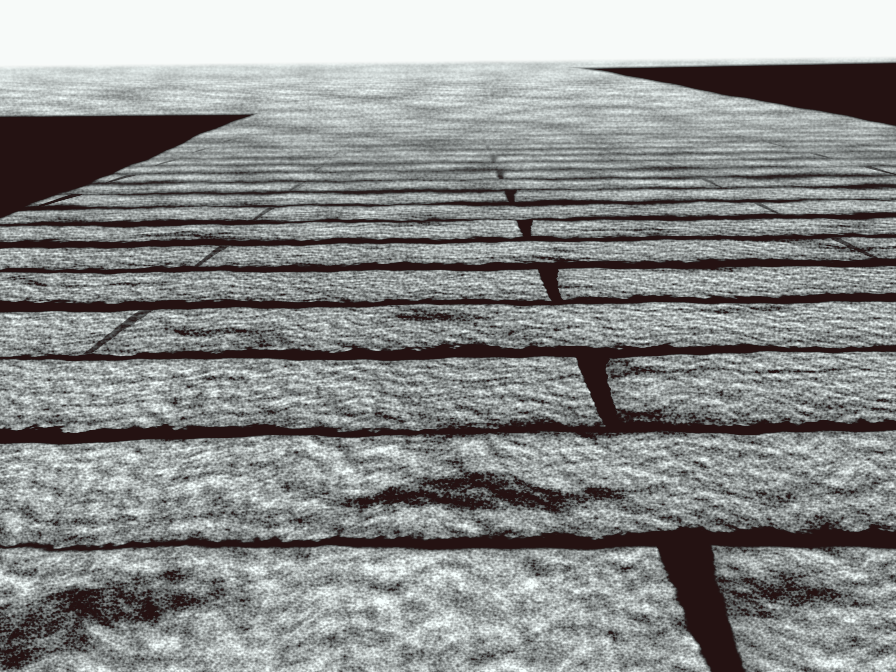
A Shadertoy shader for this texture:

```glsl
// A stone wall seen from its foot, its courses receding to a pale sky.
// Inverse distance to the horizon gives perspective courses and staggered
// joints; cellular noise embosses the stone and layered sines bend its edges.

const float COURSE_STEP = 0.49;    // inverse-depth height of one course
const float STONE_LENGTH = 3.4;
const float VANISHING_X = 0.668;

// Half thickness of the nearest bed joints at left, middle and right
const vec3 BED_THICKNESS[6] = vec3[6](
    vec3(0.003, 0.010, 0.017), vec3(0.013, 0.004, 0.009), vec3(0.003, 0.010, 0.004),
    vec3(0.009, 0.004, 0.007), vec3(0.003, 0.006, 0.006), vec3(0.006, 0.004, 0.003));

vec2 hash2(vec2 c) {
    return fract(sin(vec2(dot(c, vec2(127.1, 311.7)),
                          dot(c, vec2(269.5, 183.3)))) * 43758.5);
}

// Distance to the nearest scattered point
float cellular(vec2 q) {
    vec2 base = floor(q), f = q - base;
    float nearest = 4.0;
    for (int j = -1; j <= 1; j++)
    for (int i = -1; i <= 1; i++) {
        vec2 o = vec2(i, j);
        vec2 v = o + hash2(base + o) - f;
        nearest = min(nearest, dot(v, v));
    }
    return sqrt(nearest);
}

// Layered sines, roughly -1 to 1
float waves(float x, float phase) {
    return 0.5 * sin(x * 2.3 + phase) + 0.3 * sin(x * 5.9 - phase * 1.7)
         + 0.2 * sin(x * 13.7 + phase * 2.9);
}

// Stone height; octaves too small to resolve fade with depth
float relief(vec2 q, float depth) {
    float sum = 0.0, amp = 0.6, freq = 1.0;
    for (int i = 0; i < 4; i++) {
        float visible = smoothstep(0.015, 0.07, depth * depth / freq);
        sum += amp * visible * (cellular(q * freq + float(i) * 7.3) - 0.5);
        amp *= 0.75;
        freq *= 1.9;
    }
    return sum;
}

float below(float signedDist, float soft) {
    return 1.0 - smoothstep(-soft, soft, signedDist);
}

// Height at x of the line through a and b
float lineY(float x, vec2 a, vec2 b) {
    return mix(a.y, b.y, (x - a.x) / (b.x - a.x));
}

// Dark openings that cut into both sides of the wall
float openings(vec2 p, float bend) {
    float leftEdge = lineY(p.x, vec2(0.0, 0.674), vec2(0.378, 0.830)) + bend;
    float rightEdge = lineY(p.x, vec2(0.87, 0.898), vec2(1.333, 0.8125)) + bend * 0.4;
    float leftTop = 0.827 + 0.008 * p.x;
    float rightTop = lineY(p.x, vec2(0.85, 0.898), vec2(1.333, 0.907));
    float left = max(leftEdge - p.y, p.y - leftTop);
    float right = max(rightEdge - p.y, p.y - rightTop);
    return below(min(left, right), 0.003);
}

// Course number, counted up the wall, with a shorter course near the foot
float courseRow(float depth) {
    float z = 1.0 / depth;
    return (z - 1.34 - 0.065 * (1.0 - smoothstep(1.4, 1.8, z))) / COURSE_STEP;
}

float bedThickness(float line, float side, float depth) {
    if (line > 5.5) return depth * 0.014 * (0.9 + 0.8 * waves(side * 2.0, line * 2.1));
    vec3 h = BED_THICKNESS[int(clamp(line, 0.0, 5.0))];
    return side < 1.0 ? mix(h.x, h.y, side) : mix(h.y, h.z, side - 1.0);
}

// Dark horizontal and upright joints with a soft shadow around the beds
float joints(float x, float side, float depth, float rough, float soft) {
    float row = courseRow(depth), course = floor(row), t = row - course;
    float lineDist = abs(row - round(row)) * COURSE_STEP * depth * depth;
    float thickness = bedThickness(round(row), side, depth) * (1.0 + 0.6 * rough);
    float bed = below(lineDist - thickness, soft);
    float shadow = 0.35 * below(lineDist - thickness, 0.03 * depth);

    float odd = mod(course + 1.0, 2.0);
    float width = mix(0.05, 0.12, t * t) * mix(1.0, 0.6, odd);
    float start = 0.425 + odd * 0.5 * STONE_LENGTH;
    float u = x + rough * 0.012 - start - width * 0.5;
    u = mod(u + STONE_LENGTH * 0.5, STONE_LENGTH) - STONE_LENGTH * 0.5;
    float upright = below((abs(u) - width * 0.5) * depth, soft) * mix(1.0, 0.65, odd);
    float sideFace = 0.25 * smoothstep(0.0, 0.02, u) * below(u - width * 0.9, 0.05);
    return max(max(bed, shadow), max(upright, sideFace)) * smoothstep(0.04, 0.24, depth);
}

void mainImage(out vec4 fragColor, in vec2 fragCoord) {
    vec2 p = fragCoord / iResolution.y;
    float horizon = 0.899 + 0.0105 * p.x;
    float depth = max(horizon - p.y, 0.02);
    float x = (p.x - VANISHING_X) / depth, z = 1.0 / depth;
    float nearness = smoothstep(0.1, 0.35, depth);

    // Stone texture, lit along the receding direction
    vec2 q = vec2(x * 9.0, z * 14.0);
    q.y += 0.6 * waves(x * 2.0, z * 3.0);
    float height = relief(q, depth);
    float slope = relief(q + vec2(0.12, 0.3), depth) - height;
    float grain = cellular(p * vec2(150.0, 260.0))
                - cellular(mat2(0.8, 0.6, -0.6, 0.8) * p * 230.0 + 5.0);
    float cracks = smoothstep(0.58, 0.92, cellular(q * vec2(0.17, 0.5) + 3.1)) * nearness;
    float streaks = (cellular(p * vec2(11.0, 105.0)) - 0.5) * smoothstep(0.35, 0.15, depth);

    // Course edges and focus
    float edgeDepth = depth * (1.0 + 0.007 * waves(x * 3.0, z * 3.0) + 0.014 * height);
    float soft = 0.002 + 0.003 * smoothstep(0.3, 0.05, depth)
               + 0.003 * smoothstep(0.55, 0.85, depth);
    float tone = mix(0.52, 0.64, smoothstep(0.0, 0.6, fract(courseRow(edgeDepth))));
    tone = mix(tone, 0.73, smoothstep(0.2, 0.05, depth));
    tone += 0.06 * waves(x * 0.8, z * 2.0);
    tone += slope * 0.58 - grain * mix(0.15, 0.3, nearness) - cracks * 0.4 - streaks * 0.35;
    tone = mix(tone, 0.1, joints(x, p.x * 1.5, edgeDepth, height, soft));
    tone = mix(tone, 0.9, 0.6 * smoothstep(0.05, 0.0, horizon - p.y));
    tone = mix(tone, 0.07, openings(p, 0.004 * waves(p.x * 9.0, 1.0)));

    // Cool greys, warm blacks and the bright sky
    vec3 stone = clamp(tone, 0.0, 1.0) * vec3(0.965, 1.0, 0.995);
    vec3 color = mix(vec3(0.14, 0.07, 0.07), stone, smoothstep(0.08, 0.38, tone));
    color = mix(color, vec3(0.97, 0.98, 0.975), smoothstep(-0.004, 0.005, p.y - horizon));
    fragColor = vec4(color, 1.0);
}
```
